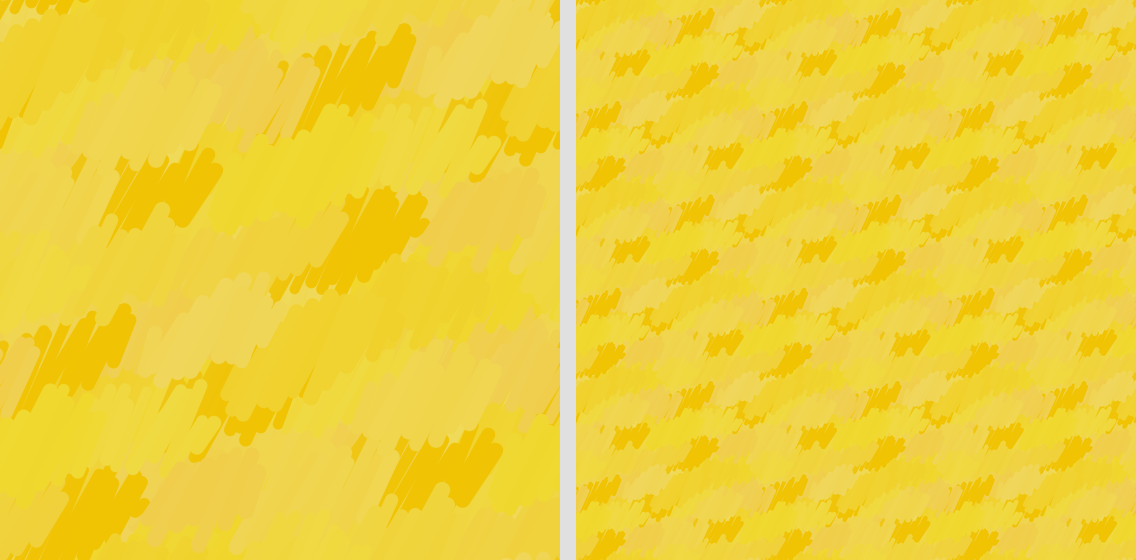
Left, the tile; right, the same tile 3 across and 3 down.
Write a Shadertoy shader that draws this pattern.

```glsl
// Overlapping patches of yellow paint, each a row of slanted round-ended strokes.
// Patches are painted in order: pale ground, deep gold accents, pale cover.
// Everything repeats on a half-drop lattice, so the canvas tiles seamlessly.

const int PATCHES = 44;
const int FIRST_GOLD = 28;
const int FIRST_COVER = 32;

float hash(vec2 p) {
    return fract(sin(dot(p, vec2(127.1, 311.7))) * 43758.5453);
}

// Shortest offset on the lattice spanned by (.5, .5) and (.5, -.5)
vec2 wrapHalfDrop(vec2 d) {
    vec2 diagonal = fract(vec2(d.x + d.y, d.x - d.y) + 0.5) - 0.5;
    return 0.5 * vec2(diagonal.x + diagonal.y, diagonal.x - diagonal.y);
}

float sdSegment(vec2 p, vec2 a, vec2 b) {
    vec2 ab = b - a;
    return length(p - a - ab * clamp(dot(p - a, ab) / dot(ab, ab), 0.0, 1.0));
}

vec3 paleYellow(float t) {
    if (t < 0.36) return vec3(0.94, 0.825, 0.31);
    if (t < 0.63) return vec3(0.94, 0.84, 0.25);
    if (t < 0.90) return vec3(0.94, 0.835, 0.19);
    return vec3(0.94, 0.84, 0.35);
}

// Paints one patch over the colour; q is (across, along) the strokes
vec3 paintPatch(vec3 color, vec2 q, float id, bool gold, float pixel) {
    float size = gold ? 1.05 : mix(0.75, 1.2, hash(vec2(id, 1.0)));
    float halfWidth = 0.11 * size;
    float halfLength = 0.088 * size;
    float shear = mix(0.3, 0.9, hash(vec2(id, 2.0)));
    float spacing = mix(0.017, 0.023, hash(vec2(id, 3.0)));

    // Patch tone with a soft drift towards its left end
    vec3 tone = gold ? vec3(0.94, 0.765, 0.015) : paleYellow(fract(id * 0.618));
    float drift = smoothstep(0.02, -0.12, q.x) * hash(vec2(id, 4.0));
    if (gold) {
        tone = mix(tone, vec3(0.93, 0.80, 0.22), 0.6 * drift);
    } else {
        tone.g += 0.03 * (hash(vec2(id, 5.0)) - 0.55);
        tone.b += 0.03 * (drift - 0.25);
    }

    // Neighbouring strokes with ragged ends and slight tilts
    float nearest = floor(q.x / spacing + 0.5);
    for (float k = -2.0; k <= 2.0; k++) {
        float stroke = nearest + k;
        float x = stroke * spacing;
        float rim = 1.0 - x * x / (halfWidth * halfWidth);
        if (rim <= 0.0) continue;
        vec2 seed = vec2(id + 20.0, stroke);
        float reach = halfLength * sqrt(rim);
        float tilt = 0.014 * (hash(seed + 0.31) - 0.5);
        float top = shear * x + reach + 0.065 * (hash(seed) - 0.5);
        float bottom = shear * x - reach - 0.065 * (hash(seed + 0.17) - 0.5);
        float radius = spacing * mix(0.46, 0.68, hash(seed + 0.53));
        float d = sdSegment(q, vec2(x - tilt, bottom), vec2(x + tilt, top)) - radius;
        float shade = (hash(seed + 0.71) - 0.5) * (gold ? 0.006 : 0.035);
        vec3 paint = tone + shade * vec3(0.0, 0.3, 1.0);
        color = mix(color, paint, smoothstep(pixel, -pixel, d));
    }
    return color;
}

void mainImage(out vec4 fragColor, in vec2 fragCoord) {
    vec2 uv = fragCoord / iResolution.xy;
    float pixel = 0.7 / iResolution.y;
    vec2 along = vec2(0.45, 0.893);
    vec2 across = vec2(along.y, -along.x);

    vec3 color = vec3(0.94, 0.83, 0.35);
    for (int i = 0; i < PATCHES; i++) {
        // Evenly spread centres on the lattice, with a little jitter
        float id = float(i);
        vec2 cell = fract(id * vec2(0.7549, 0.5698));
        cell += 0.12 * vec2(hash(vec2(id, 7.0)), hash(vec2(id, 8.0)));
        vec2 center = 0.5 * vec2(cell.x + cell.y, cell.x - cell.y);
        vec2 d = wrapHalfDrop(uv - center);
        if (dot(d, d) > 0.09) continue;
        bool gold = i >= FIRST_GOLD && i < FIRST_COVER;
        color = paintPatch(color, vec2(dot(d, across), dot(d, along)), id, gold, pixel);
    }
    fragColor = vec4(color, 1.0);
}
```
